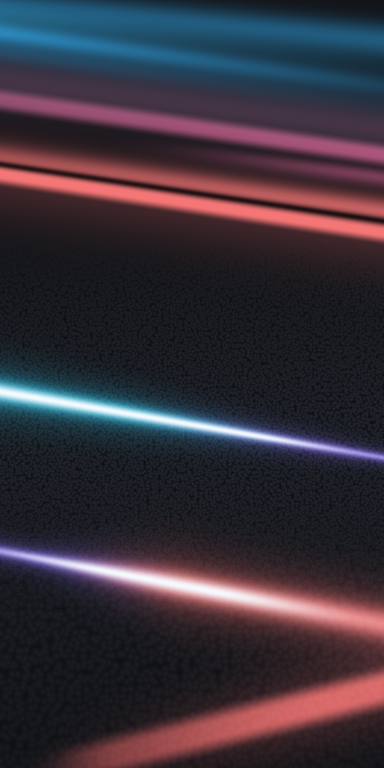
Write a Shadertoy shader that draws this background.

```glsl
// Slanted neon light beams, blurred at the top, over a dark grainy floor.

const vec3 FLOOR  = vec3(0.072, 0.077, 0.092);
const vec3 BLUE   = vec3(0.10, 0.50, 0.73);
const vec3 MAUVE  = vec3(0.28, 0.18, 0.26);
const vec3 PINK   = vec3(0.64, 0.25, 0.40);
const vec3 CORAL  = vec3(0.94, 0.36, 0.35);
const vec3 CYAN   = vec3(0.08, 0.67, 0.84);
const vec3 VIOLET = vec3(0.38, 0.30, 0.80);
const vec3 WHITE  = vec3(0.96, 0.98, 1.0);

vec2 hash2(vec2 p) {
    vec3 q = fract(p.xyx * vec3(0.1031, 0.1030, 0.0973));
    q += dot(q, q.yzx + 33.33);
    return fract((q.xx + q.yz) * q.zy);
}

// Distance to the nearest jittered cell point
float cellular(vec2 p) {
    vec2 cell = floor(p), f = fract(p);
    float nearest = 2.0;
    for (int y = -1; y <= 1; y++)
    for (int x = -1; x <= 1; x++) {
        vec2 o = vec2(x, y);
        nearest = min(nearest, length(o + hash2(cell + o) - f));
    }
    return nearest;
}

// Signed height above a line through both side edges of the canvas
float above(vec2 uv, float left, float right) {
    return uv.y - mix(left, right, uv.x);
}

// Gaussian profile with separate upper and lower softness
float glow(float d, float up, float down) {
    float t = d / (d > 0.0 ? up : down);
    return exp(-t * t);
}

// Flat-topped profile with soft edges
float band(float d, float halfWidth, float soft) {
    return 1.0 - smoothstep(halfWidth - soft, halfWidth + soft, abs(d));
}

vec3 screen(vec3 base, vec3 light) {
    return base + light * (1.0 - base);
}

vec3 floorColor(vec2 uv, float aspect) {
    vec2 p = uv * vec2(aspect, 1.0);
    float fine = 0.5 - cellular(p * 260.0);
    float coarse = 0.5 - cellular(p * 120.0 + 7.0);
    float lit = glow(uv.y - 0.42, 0.22, 0.26);
    float grain = mix(coarse, fine, smoothstep(0.1, 0.4, uv.y));
    vec3 col = FLOOR + vec3(0.020, 0.026, 0.034) * lit;
    col += grain * (0.035 + 0.07 * lit) * smoothstep(0.72, 0.6, uv.y);
    return max(col, 0.0);
}

// Out-of-focus stripes across the top
vec3 upperStripes(vec3 col, vec2 uv) {
    float x = uv.x;
    float streaks = 0.88 + 0.12 * sin(above(uv, 0.95, 0.88) * 190.0);
    col = screen(col, BLUE * 0.60 * glow(above(uv, 0.993, 0.948), 0.022, 0.025));
    col = screen(col, BLUE * streaks * mix(0.95, 0.38, x)
        * glow(above(uv, 0.956, 0.888), 0.026, 0.029));
    col = screen(col, MAUVE * 0.75 * glow(above(uv, 0.895, 0.832), 0.030, 0.035));
    col = screen(col, PINK * mix(0.75, 0.95, x)
        * band(above(uv, 0.870, 0.798), 0.011, 0.008));
    col = screen(col, PINK * 0.65 * smoothstep(0.25, 1.0, x)
        * glow(above(uv, 0.835, 0.769), 0.010, 0.012));

    // Twin coral tubes split by a dark seam
    float seam = above(uv, 0.786, 0.712);
    col = screen(col, CORAL * 0.25 * glow(seam, 0.040, 0.065));
    col = screen(col, CORAL * mix(0.55, 0.75, x)
        * glow(above(uv, 0.794, 0.724), 0.016, 0.010));
    col = screen(col, CORAL * band(above(uv, 0.773, 0.697), 0.010, 0.007));
    return col * (1.0 - 0.75 * glow(seam, 0.004, 0.004));
}

// Sharp beam: wide halo, coloured body and pale core
vec3 beam(vec3 col, float d, float width, vec3 tint, float heat) {
    col = screen(col, tint * 0.30 * glow(d, width * 4.5, width * 4.5));
    col = screen(col, tint * 0.9 * glow(d, width * 1.7, width * 1.7));
    return mix(col, WHITE, heat * glow(d, width * 0.9, width * 0.9));
}

void mainImage(out vec4 fragColor, in vec2 fragCoord) {
    vec2 uv = fragCoord / iResolution.xy;
    float x = uv.x;
    vec3 col = floorColor(uv, iResolution.x / iResolution.y);
    col = upperStripes(col, uv);

    // Cyan beam narrowing into violet
    vec3 coolTint = mix(CYAN, VIOLET, smoothstep(0.3, 0.85, x));
    col = beam(col, above(uv, 0.490, 0.404), mix(0.0095, 0.0030, x),
        coolTint, 1.0 - 0.75 * smoothstep(0.65, 1.0, x));

    // Violet beam swelling through white into coral
    vec3 warmTint = mix(VIOLET, CORAL, smoothstep(0.1, 0.5, x));
    float swell = mix(0.0045, 0.0115, smoothstep(0.0, 0.5, x));
    float warmHeat = smoothstep(-0.2, 0.3, x) * (1.0 - 0.85 * smoothstep(0.55, 1.0, x));
    col = beam(col, above(uv, 0.2825, 0.1875), swell, warmTint, warmHeat);

    // Blurred coral tube rising to the right
    float d = above(uv, -0.020, 0.104);
    float fade = smoothstep(0.0, 0.9, x);
    col = screen(col, CORAL * 0.22 * fade * glow(d, 0.055, 0.055));
    col = screen(col, CORAL * mix(0.35, 0.85, fade) * smoothstep(0.05, 0.3, x)
        * band(d, 0.021, 0.013));

    fragColor = vec4(clamp(col, 0.0, 1.0), 1.0);
}
```
